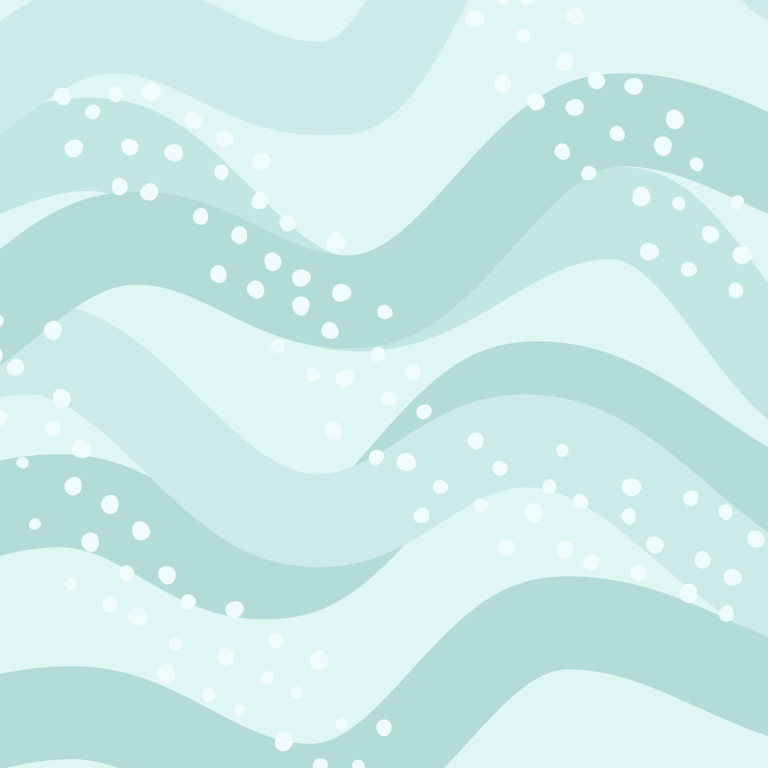
Reproduce this background procedurally as a WebGL 2 fragment shader.

```glsl
#version 300 es
precision highp float;
// Overlapping pale teal wave ribbons with drifting clusters of white dots.

#define PALE vec3(0.878, 0.965, 0.953)
#define LIGHT vec3(0.798, 0.918, 0.910)
#define MEDIUM vec3(0.760, 0.900, 0.886)
#define DEEP vec3(0.702, 0.857, 0.847)
#define DOT_COLOR vec3(0.937, 0.988, 0.985)
#define RIBBON_WIDTH 0.121
#define DOT_CELL 0.056
#define DOT_MIN 0.007
#define DOT_MAX 0.0125
#define CLUSTER_RADIUS 0.075
#define GRID_TURN 0.45

uniform vec2 u_resolution;
out vec4 fragColor;

const float PI = 3.14159;

vec3 hash3(vec2 cell) {
    vec3 q = fract(vec3(cell.xyx) * vec3(0.1031, 0.1030, 0.0973));
    q += dot(q, q.yxz + 33.33);
    return fract((q.xxy + q.yzz) * q.zyx);
}

// Coverage of a shape from its signed distance
float fill(float dist) {
    float soft = 0.8 / u_resolution.y;
    return 1.0 - smoothstep(-soft, soft, dist);
}

// Distance to a ribbon whose centre eases between crests and troughs
float ribbon(vec2 p, vec2 turns[5]) {
    float centre = turns[4].y;
    float slope = 0.0;
    for (int i = 0; i < 4; i++) {
        vec2 a = turns[i];
        vec2 span = turns[i + 1] - a;
        float t = (p.x - a.x) / span.x;
        if (t >= 0.0 && t < 1.0) {
            centre = a.y + span.y * (0.5 - 0.5 * cos(PI * t));
            slope = 0.5 * PI * span.y / span.x * sin(PI * t);
        }
    }
    return abs(p.y - centre) / sqrt(1.0 + slope * slope) - 0.5 * RIBBON_WIDTH;
}

float segment(vec2 p, vec2 a, vec2 b) {
    vec2 ab = b - a;
    float t = clamp(dot(p - a, ab) / dot(ab, ab), 0.0, 1.0);
    return length(p - a - ab * t);
}

// Distance from a point to the nearest cluster spine
float clusterDistance(vec2 p) {
    vec4 spines[6] = vec4[6](
        vec4(0.14, 0.86, 0.44, 0.61), vec4(0.42, 0.55, 0.58, 0.41),
        vec4(0.57, 0.40, 0.92, 0.27), vec4(0.67, 0.98, 0.95, 0.66),
        vec4(0.02, 0.52, 0.11, 0.31), vec4(0.11, 0.28, 0.43, 0.04));
    float nearest = 1.0;
    for (int i = 0; i < 6; i++) {
        nearest = min(nearest, segment(p, spines[i].xy, spines[i].zw));
    }
    return nearest;
}

// One slightly uneven dot per cell of a turned grid, kept inside clusters
float dots(vec2 p) {
    float c = cos(GRID_TURN), s = sin(GRID_TURN);
    mat2 turn = mat2(c, s, -s, c);
    vec2 cell = floor(turn * p / DOT_CELL);
    vec3 rnd = hash3(cell + 71.0);
    vec2 centre = transpose(turn) * (cell + 0.5 + 0.5 * (rnd.xy - 0.5)) * DOT_CELL;
    vec2 d = p - centre;
    float angle = atan(d.y, d.x);
    float wobble = 1.0 + 0.05 * sin(2.0 * angle + 6.28 * rnd.x)
                 + 0.03 * sin(3.0 * angle + 6.28 * rnd.y);
    float radius = mix(DOT_MIN, DOT_MAX, sqrt(rnd.z)) * wobble;
    float inside = step(clusterDistance(centre), CLUSTER_RADIUS);
    return inside * fill(length(d) - radius);
}

void main() {
    vec2 p = gl_FragCoord.xy / u_resolution;

    // Ribbons, from back to front; turns run left to right
    float upper = ribbon(p, vec2[5](vec2(-0.169, 0.740), vec2(0.117, 0.812),
        vec2(0.466, 0.603), vec2(0.794, 0.723), vec2(1.107, 0.479)));
    float top = ribbon(p, vec2[5](vec2(-0.130, 0.844), vec2(0.146, 0.965),
        vec2(0.417, 0.885), vec2(0.781, 1.341), vec2(1.061, 1.029)));
    float lower = ribbon(p, vec2[5](vec2(-0.260, 0.271), vec2(0.078, 0.348),
        vec2(0.345, 0.254), vec2(0.700, 0.495), vec2(1.107, 0.323)));
    float middle = ribbon(p, vec2[5](vec2(-0.260, 0.440), vec2(0.033, 0.547),
        vec2(0.414, 0.322), vec2(0.684, 0.426), vec2(1.094, 0.212)));
    float sweep = ribbon(p, vec2[5](vec2(-0.150, 0.531), vec2(0.178, 0.690),
        vec2(0.453, 0.607), vec2(0.810, 0.844), vec2(1.172, 0.740)));
    float bottom = ribbon(p, vec2[5](vec2(-0.234, 0.010), vec2(0.094, 0.072),
        vec2(0.404, -0.029), vec2(0.740, 0.189), vec2(1.120, 0.082)));

    vec3 color = mix(PALE, MEDIUM, fill(upper));
    color = mix(color, LIGHT, fill(top));
    color = mix(color, DEEP, fill(lower));
    color = mix(color, LIGHT, fill(middle));
    color = mix(color, DEEP, fill(sweep));
    color = mix(color, DEEP, fill(bottom));

    color = mix(color, DOT_COLOR, dots(p));
    fragColor = vec4(color, 1.0);
}
```
